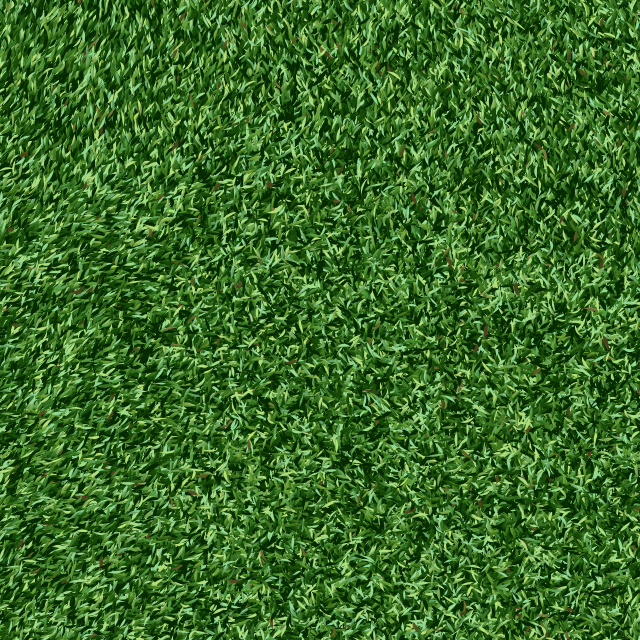
This texture is drawn by a WebGL 2 fragment shader. Its source:

```glsl
#version 300 es
precision highp float;
// Dense sunlit lawn: layers of short curved blades over dark, shaded gaps.

uniform vec2 u_resolution;
out vec4 fragColor;

vec4 hash4(vec2 p) {
    vec4 q = fract(p.xyxy * vec4(0.1031, 0.1030, 0.0973, 0.1099));
    q += dot(q, q.wzxy + 33.33);
    return fract((q.xxyz + q.yzzw) * q.zywx);
}

float gradientNoise(vec2 p) {
    vec2 i = floor(p), f = fract(p);
    vec2 u = f * f * f * (f * (f * 6.0 - 15.0) + 10.0);
    vec4 corner;
    for (int k = 0; k < 4; k++) {
        vec2 o = vec2(k & 1, k >> 1);
        corner[k] = dot(hash4(i + o + 71.0).xy * 2.0 - 1.0, f - o);
    }
    return mix(mix(corner.x, corner.y, u.x), mix(corner.z, corner.w, u.x), u.y);
}

// Deep shade at 0, sunlit tips at 1.
vec3 grassColor(float tone) {
    vec3 c = vec3(0.02, 0.16, 0.00);
    c = mix(c, vec3(0.09, 0.29, 0.03), smoothstep(0.10, 0.24, tone));
    c = mix(c, vec3(0.23, 0.45, 0.13), smoothstep(0.33, 0.49, tone));
    c = mix(c, vec3(0.36, 0.61, 0.21), smoothstep(0.56, 0.68, tone));
    c = mix(c, vec3(0.45, 0.65, 0.37), smoothstep(0.70, 0.80, tone));
    return mix(c, vec3(0.64, 0.86, 0.53), smoothstep(0.82, 0.92, tone));
}

// Blades lean right on the left side and stand upright near the top.
float leanAngle(vec2 p, float random) {
    float upright = smoothstep(0.45, 1.0, p.y + 0.3 * p.x - 0.1);
    float lean = mix(0.65, 1.45, upright) + 0.25 * smoothstep(0.2, 0.9, p.x);
    float spread = mix(0.8, 1.6, smoothstep(0.1, 0.5, p.x)) * mix(1.0, 0.6, upright);
    return lean + 0.7 * gradientNoise(p * 7.0) + spread * (random * 2.0 - 1.0);
}

void main() {
    vec2 p = gl_FragCoord.xy / u_resolution.y;
    float pixel = 1.0 / u_resolution.y;
    float clump = 0.16 * gradientNoise(p * 8.0) + 0.20 * gradientNoise(p * 26.0);

    // Soil-level shade between the blades
    vec3 color = grassColor(0.2 + clump + 0.35 * gradientNoise(p * 130.0));

    float cell = 0.0135;
    for (int layer = 0; layer < 7; layer++) {
        vec2 grid = p / cell + vec2(0.37, 0.61) * float(layer);
        vec2 base = floor(grid);
        for (int k = 0; k < 9; k++) {
            vec2 id = base + vec2(k % 3, k / 3) - 1.0;
            vec4 shape = hash4(id + 113.0 * float(layer) + 5.0);
            vec4 look = hash4(id + 113.0 * float(layer) + 907.0);
            vec2 offset = (grid - id - shape.xy) * cell;

            // Blade frame: x runs along the blade, y across its bent axis
            float angle = leanAngle(p - offset, shape.z);
            vec2 axis = vec2(cos(angle), sin(angle));
            vec2 q = vec2(dot(offset, axis), dot(offset, vec2(-axis.y, axis.x)));
            float halfLength = cell * mix(0.50, 0.98, shape.w);
            float along = q.x / halfLength;
            float bend = (look.z - 0.5) * 0.006;
            float across = q.y + bend * (along * along - 0.3);

            // Pale blades are slimmer than shaded ones
            float width = mix(0.0027, 0.0018, look.x) * mix(0.75, 1.25, look.y);
            float edge = abs(across) - width * (1.0 - along * along);
            float cover = clamp(0.5 - edge / pixel, 0.0, 1.0);

            float tone = 0.5 + 1.18 * (look.x - 0.5) + clump;
            tone += 0.09 * along + 0.07 * across / width;
            vec3 blade = grassColor(tone);
            // Slight warm and cool variation, with a few dry blades
            blade *= 1.0 + vec3(0.14, 0.02, -0.14) * (look.w * 2.0 - 1.0);
            blade = mix(blade, vec3(0.42, 0.30, 0.16), 0.7 * step(0.988, look.w));
            color = mix(color, blade, cover);
        }
    }
    fragColor = vec4(clamp(color, 0.0, 1.0), 1.0);
}
```
